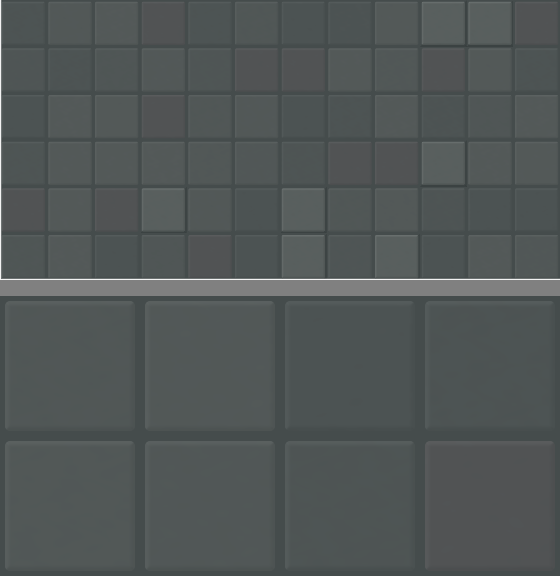
Top, the full canvas; bottom, a detail of the centre.
This texture is drawn by a WebGL 2 fragment shader. Its source:

```glsl
#version 300 es
precision highp float;
// Slate mosaic: a 12 by 6 grid of square bevelled tiles with dark grooves.
// Each tile is a rounded-box distance field lit from the upper left; a hash
// per cell picks its tone, warmth and relief. A pale rim runs left and below.
#define GRID vec2(12.0, 6.0)
#define TILE_HALF 0.464
#define CORNER 0.035
#define BEVEL 0.045
#define RIM 0.028
#define RAISED_SHARE 0.2
#define WARM_SHARE 0.2
#define GRAIN 0.0025

uniform vec2 u_resolution;
out vec4 fragColor;

const vec3 GROOVE = vec3(0.270, 0.298, 0.298);
const vec3 SLATE_DARK = vec3(0.298, 0.325, 0.325);
const vec3 SLATE_MID = vec3(0.327, 0.350, 0.347);
const vec3 SLATE_LIGHT = vec3(0.347, 0.372, 0.368);
const vec3 SLATE_WARM = vec3(0.317, 0.326, 0.330);
const vec3 RIM_WHITE = vec3(0.95);

vec3 hash3(vec2 cell) {
  vec3 q = fract(vec3(cell.xyx) * vec3(0.1031, 0.1030, 0.0973) + 0.17);
  q += dot(q, q.yxz + 33.33);
  return fract((q.xxy + q.yzz) * q.zyx);
}

float roundedBox(vec2 p, float halfSize, float radius) {
  vec2 q = abs(p) - halfSize + radius;
  return length(max(q, 0.0)) + min(max(q.x, q.y), 0.0) - radius;
}

// Outward direction of the nearest tile side, blended across the corners
vec2 sideNormal(vec2 p) {
  vec2 a = abs(p);
  float vertical = smoothstep(-0.02, 0.02, a.y - a.x);
  return normalize(sign(p) * vec2(1.0 - vertical, vertical) + 1e-5);
}

// Fine uneven surface from layered sines
float grain(vec2 p) {
  float sum = 0.0;
  for (int i = 1; i <= 3; i++) {
    float f = 9.0 * float(i);
    sum += sin(p.x * f + 2.0 * sin(p.y * f * 0.7)) * sin(p.y * f * 1.3 + p.x * 4.0);
  }
  return sum / 3.0;
}

void main() {
  vec2 p = gl_FragCoord.xy / u_resolution * GRID;
  vec2 pixel = GRID / u_resolution;
  float aa = max(pixel.x, pixel.y);
  vec2 cell = floor(p);
  vec2 local = fract(p) - 0.5;
  vec3 rnd = hash3(cell);

  // Tone of this tile
  float raised = step(1.0 - RAISED_SHARE, rnd.x);
  vec3 face = mix(SLATE_DARK, SLATE_MID, smoothstep(0.1, 0.9, rnd.y));
  face = mix(face, SLATE_WARM, step(rnd.z, WARM_SHARE));
  face = mix(face, SLATE_LIGHT, raised);
  face += GRAIN * grain(p);

  // Bevel: lit top and left, shaded right and bottom
  float d = roundedBox(local, TILE_HALF, CORNER);
  float light = dot(sideNormal(local), vec2(-0.6, 0.8));
  float relief = mix(0.04, 0.075, raised);
  float bevel = smoothstep(-BEVEL - 0.5 * aa, -0.2 * BEVEL, d);
  face += light * relief * bevel * (light > 0.0 ? 1.0 : 0.65);

  // Groove, deepened by the shadow of raised tiles
  float shadow = raised * max(-light, 0.0) * 0.05;
  vec3 color = mix(face, GROOVE - shadow, smoothstep(-0.5 * aa, 0.5 * aa, d));

  // Pale rim along the left and bottom
  vec2 rim = 1.0 - smoothstep(RIM - 0.5 * pixel, RIM + 0.5 * pixel, p);
  color = mix(color, RIM_WHITE, max(rim.x, rim.y));
  fragColor = vec4(color, 1.0);
}
```
